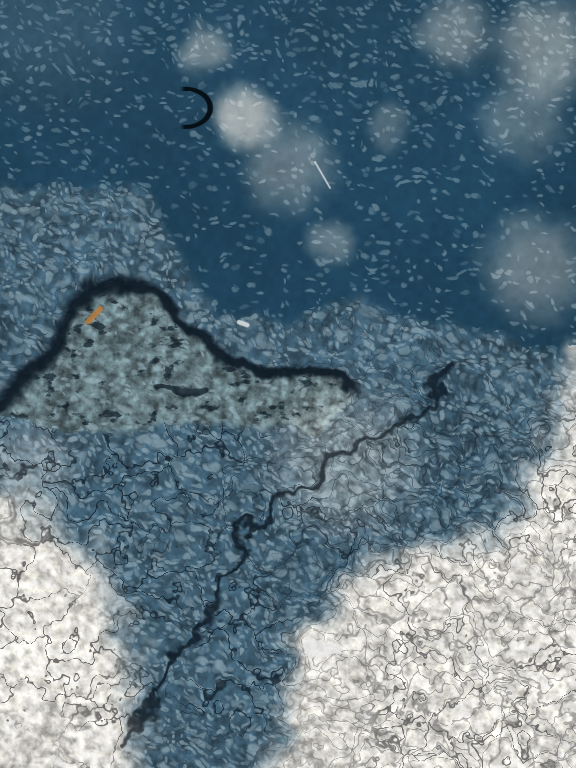
A Shadertoy shader for this texture:

```glsl
// Cracked asphalt with a smooth tar patch above a shallow broken hole.
// Evenly spaced profiles bound tar, hole and sunlight; cellular noise
// adds stones and cracks, and soft discs dapple the tar.
const vec3 TAR = vec3(.125, .265, .355), ASPHALT = vec3(.235, .345, .415);
const vec3 RUBBLE = vec3(.37, .45, .47), SUNLIT = vec3(.85, .84, .81);
const vec3 CREVICE = vec3(.045, .09, .13);

vec2 hash2(vec2 p) {
  vec3 q = fract(p.xyx * vec3(.1031, .103, .0973));
  q += dot(q, q.yzx + 33.33);
  return fract((q.xx + q.yz) * q.zy);
}

float noise(vec2 p) {
  vec2 i = floor(p), f = fract(p), e = vec2(1, 0);
  f *= f * (3. - 2. * f);
  return mix(mix(hash2(i).x, hash2(i + e).x, f.x),
             mix(hash2(i + e.yx).x, hash2(i + 1.).x, f.x), f.y);
}

float fbm(vec2 p) {
  float sum = 0., amp = .533;
  for (int i = 0; i < 4; i++, amp *= .5) {
    sum += amp * noise(p);
    p = mat2(1.6, 1.2, -1.2, 1.6) * p + 7.3;
  }
  return sum;
}

float segment(vec2 p, vec2 a, vec2 b) {
  vec2 d = b - a;
  return length(p - a - d * clamp(dot(p - a, d) / dot(d, d), 0., 1.));
}

// Distance to a profile of evenly spaced heights, positive above
float above(vec2 p, float x0, float x1, float h[9]) {
  float dist = 9., y = h[0], w = (x1 - x0) / 8.;
  for (int i = 0; i < 8; i++) {
    float x = x0 + w * float(i);
    dist = min(dist, segment(p, vec2(x, h[i]), vec2(x + w, h[i + 1])));
    y = mix(y, h[i + 1], clamp((p.x - x) / w, 0., 1.));
  }
  return p.y > y ? dist : -dist;
}

// Cracks along the borders of random cells
float cracks(vec2 p, float width) {
  vec2 n = vec2(9);
  for (int k = 0; k < 9; k++) {
    vec2 c = floor(p) + vec2(k % 3 - 1, k / 3 - 1);
    float d = length(c + hash2(c) - p);
    n = vec2(min(d, n.x), min(n.y, max(d, n.x)));
  }
  return 1. - smoothstep(.01, width, n.y - n.x);
}

// Scattered stones of varied size, turn and brightness
float stones(vec2 p, float density, float blur) {
  float result = 0.;
  for (int k = 0; k < 9; k++) {
    vec2 c = floor(p) + vec2(k % 3 - 1, k / 3 - 1);
    vec2 r = hash2(c + 91.), t = normalize(r + .01), d = p - c - hash2(c);
    d = mat2(t.y, t.x, -t.x, t.y) * d * vec2(.75, 1.3);
    float shine = step(r.x, density) * mix(.35, 1., hash2(c + 17.).x);
    float edge = length(d) - mix(.14, .38, r.y);
    result = max(result, shine - shine * smoothstep(-.06, .12 + blur, edge));
  }
  return result;
}

float glow(vec2 p, vec2 centre, float radius) {
  return 1. - smoothstep(.35, 1.25, length(p - centre) / radius);
}

float stroke(vec2 p, vec2 a, vec2 b, float width) {
  float px = 1. / iResolution.x;
  return 1. - smoothstep(width - px, width + px, segment(p, a, b));
}

void mainImage(out vec4 fragColor, in vec2 fragCoord) {
  vec2 p = fragCoord / iResolution.x;
  vec2 wobble = vec2(fbm(p * 22.), fbm(p * 22. + 40.)) - .5;
  vec2 rough = p + .035 * wobble, soft = p + .09 * wobble;
  float blur = 95. / iResolution.x, grain = fbm(p * 85.), broad = fbm(p * 7.);

  // Tar and hole
  float tar = smoothstep(-.012, .014, above(rough, 0., 1., float[](1.01, 1.01, 1., .78, .775, .815, .765, .75, .7)));
  float rim = above(rough, 0., .64, float[](.64, .73, .835, .85, .785, .715, .69, .685, .66));
  float bed = above(rough, 0., .64, float[](.61, .585, .575, .58, .59, .6, .59, .575, .68));
  float hole = smoothstep(-.004, .012, min(-rim, bed));
  float worn = .5 * glow(p, vec2(.08, 1.29), .16) + .15 * smoothstep(.95, 1.3, p.y);
  vec3 col = mix(mix(ASPHALT, TAR, tar * (1. - worn)), RUBBLE, hole);

  // Sunlight and discs: centre, radius, strength
  float right = above(soft, .44, 1., float[](-.2, .22, .3, .36, .385, .395, .415, .52, .74));
  float left = above(soft, 0., .28, float[](.48, .47, .45, .42, .39, .36, .3, .05, -.2));
  float dark = smoothstep(-.055, .04, min(right, left));
  vec4 discs[11] = vec4[](vec4(.356, 1.25, .05, .43), vec4(.425, 1.13, .057, .68),
    vec4(.5, 1.045, .085, .36), vec4(.575, .915, .047, .34), vec4(.67, 1.115, .045, .25),
    vec4(.79, 1.28, .07, .4), vec4(.95, 1.25, .095, .5), vec4(.91, 1.13, .08, .28),
    vec4(.93, .87, .1, .4), vec4(.6, .53, .14, .36), vec4(.05, .51, .09, .3));
  for (int i = 0; i < 11; i++) dark *= 1. - discs[i].w * glow(rough, discs[i].xy, discs[i].z);
  float light = 1. - dark;
  col = mix(col, SUNLIT, light);

  // Grain and stones
  col *= 1. + (mix(.75, .16, tar) + .5 * hole) * (grain - .5) + .22 * (broad - .5);
  float density = mix(.72, .2 + .25 * smoothstep(1., 1.35, p.y), tar) * (1. - .65 * hole);
  float stone = max(stones(rough * 95., density, blur), stones(rough * 52., density * .4 * (1. - tar), blur));
  col = mix(col, mix(vec3(.62, .71, .75), vec3(.97), light), stone * mix(.62, .45, tar));

  // Net of cracks and a long fracture
  float lower = smoothstep(.55, .75, 1.3 - p.y);
  float split = above(soft, .22, .78, float[](.04, .18, .27, .42, .48, .54, .56, .6, .69));
  float crack = cracks(rough * vec2(10, 13) + 1.5 * wobble, .075) * mix(.25, .7, lower) * smoothstep(.25, .6, broad);
  crack = max(crack, cracks(soft * vec2(23, 34), .13) * .4 * lower * smoothstep(.35, .65, p.x));
  crack = max(crack, .8 - .8 * smoothstep(.002, .011, abs(split)));
  col = mix(col, mix(CREVICE, vec3(.24), light), crack * (1. - tar) * (1. - hole));

  // Shadowed rim and pits
  float shade = 1. - smoothstep(.004, mix(.026, .013, smoothstep(.12, .35, p.x)), abs(rim + .006));
  float pits = max(smoothstep(.61, .75, fbm(p * vec2(45, 75))), stroke(rough, vec2(.28, .655), vec2(.36, .66), .006));
  col = mix(col, CREVICE, max(.9 * shade * smoothstep(.36, .39, 1. - p.x), .7 * pits * hole));

  // Curl, chips and leaf
  vec2 curl = (p - vec2(.322, 1.146)) / vec2(.043, .033);
  float arc = smoothstep(-.25, 0., curl.x) * (1. - smoothstep(.07, .15, abs(length(curl) - 1.)));
  col = mix(col, CREVICE * .7, arc);
  float pale = max(stroke(p, vec2(.547, 1.052), vec2(.573, 1.007), .0014), stroke(p, vec2(.415, .774), vec2(.429, .769), .004));
  col = mix(col, vec3(.92), .8 * max(pale, stroke(rough, vec2(.545, .203), vec2(.585, .207), .01)));
  col = mix(col, vec3(.72, .49, .25), .85 * stroke(p, vec2(.153, .775), vec2(.174, .797), .005));
  fragColor = vec4(clamp(col, 0., 1.), 1);
}
```
